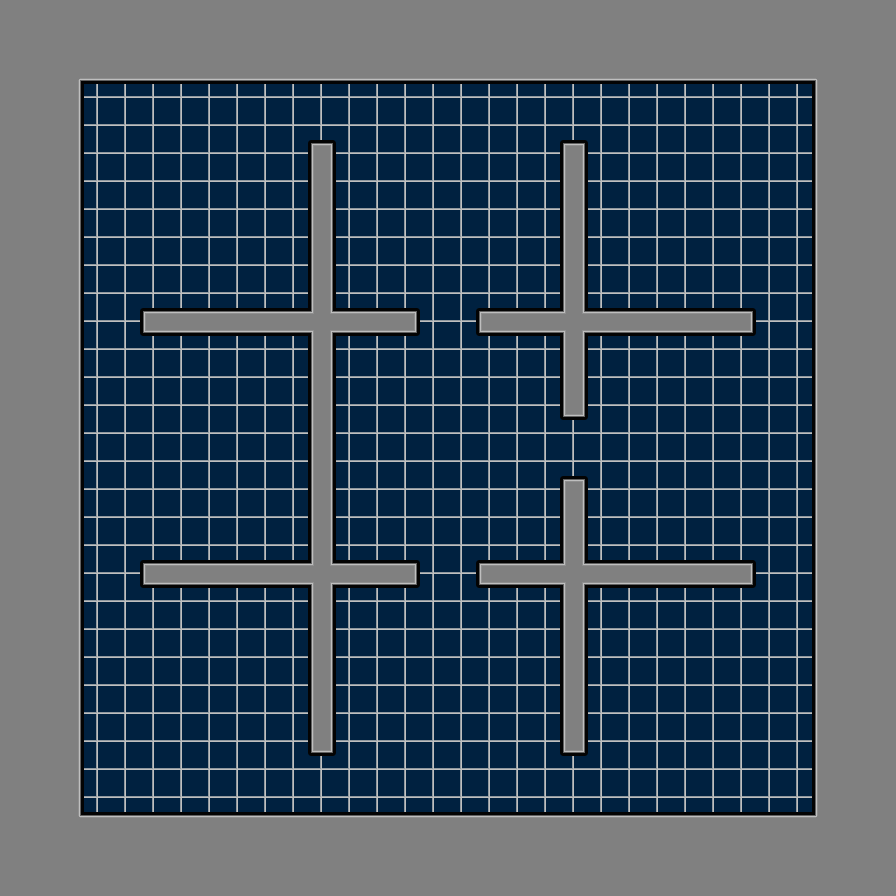
Reproduce this pattern procedurally as a Shadertoy shader.

```glsl
// A floor plan: a navy gridded square room in grey surroundings, split by
// thin grey walls with gaps. One distance field to the solid parts gives
// the fill, the pale rim and the black outline; fract repeats the grid.

// Signed distance to a box centred on the origin
float box(vec2 p, vec2 halfSize) {
    vec2 q = abs(p) - halfSize;
    return length(max(q, 0.0)) + min(max(q.x, q.y), 0.0);
}

// Distance to all solid parts, in grid cells (32 cells span the canvas)
float solid(vec2 p) {
    vec2 m = abs(p);
    float outside = -box(p, vec2(13.125));
    float across = box(m - vec2(6.0, 4.5), vec2(4.875, 0.375));
    float upright = box(m - vec2(4.5, 6.0), vec2(0.375, 4.875));
    float longWall = box(p + vec2(4.5, 0.0), vec2(0.375, 10.875));
    return min(min(outside, longWall), min(across, upright));
}

// Smooth step up over one pixel where d passes zero
float cover(float d, float pixel) {
    return clamp(0.5 + d / pixel, 0.0, 1.0);
}

void mainImage(out vec4 fragColor, in vec2 fragCoord) {
    float side = min(iResolution.x, iResolution.y);
    vec2 p = 32.0 * (fragCoord - 0.5 * iResolution.xy) / side;
    float pixel = 32.0 / side;

    vec3 navy = vec3(0.0, 0.13, 0.25);
    vec3 pale = vec3(0.75);
    vec3 ink = vec3(0.01);
    vec3 grey = vec3(0.5);

    // Floor with thin grid lines
    vec2 toLine = abs(fract(p + vec2(0.03125, -0.03125)) - 0.5);
    float line = cover(0.03125 - min(toLine.x, toLine.y), pixel);
    vec3 color = mix(navy, pale, line);

    // Black outline, pale rim, then grey fill
    float d = solid(p);
    color = mix(color, ink, cover(0.125 - d, pixel));
    color = mix(color, pale, cover(-d, pixel));
    color = mix(color, grey, cover(-0.0625 - d, pixel));

    fragColor = vec4(color, 1.0);
}
```
